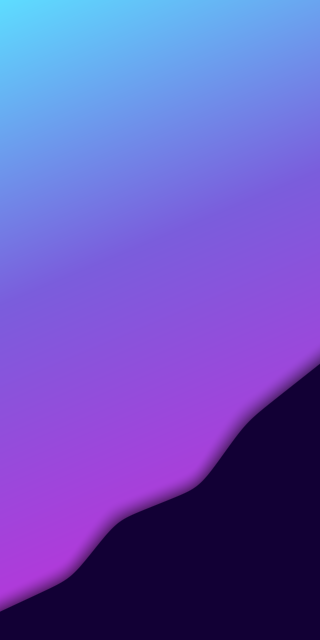
A Shadertoy shader for this background:

```glsl
// Cyan to violet diagonal gradient above a dark, wavy slope with a soft shadow.

const vec2 CANVAS = vec2(1.0, 2.0);        // canvas size, in canvas widths

// Sky gradient
const vec3 SKY_CYAN = vec3(0.365, 0.865, 1.0);
const vec3 SKY_INDIGO = vec3(0.480, 0.365, 0.863);
const vec3 SKY_MAGENTA = vec3(0.690, 0.227, 0.855);
const float SKY_TILT = 0.42;               // fall of the colour bands per unit x
const float INDIGO_DEPTH = 0.955;
const float MAGENTA_DEPTH = 1.875;

// Slope outline: straight runs joined by rounded bends
const vec3 HILL_COLOR = vec3(0.070, 0.0, 0.208);
const float HILL_START = 0.0885;           // height at the left side
const float HILL_GRADE = 0.465;            // grade of the first run
const vec4 BEND_X = vec4(0.224, 0.3646, 0.625, 0.768);
const vec4 BEND_GRADE = vec4(0.815, -0.88, 1.02, -0.63);
const float BEND_RADIUS = 0.018;

// Shadow cast on the sky
const float SHADOW_STRENGTH = 0.95;
const float SHADOW_SPREAD = 0.057;

vec3 skyColor(vec2 p) {
    float depth = CANVAS.y - p.y + SKY_TILT * p.x;
    vec3 upper = mix(SKY_CYAN, SKY_INDIGO, clamp(depth / INDIGO_DEPTH, 0.0, 1.0));
    float lower = (depth - INDIGO_DEPTH) / (MAGENTA_DEPTH - INDIGO_DEPTH);
    return mix(upper, SKY_MAGENTA, clamp(lower, 0.0, 1.0));
}

// Approximate signed distance to the outline, positive in the sky
float hillDistance(vec2 p) {
    vec4 z = (p.x - BEND_X) / BEND_RADIUS;
    vec4 softRamp = BEND_RADIUS * (max(z, 0.0) + log(1.0 + exp(-abs(z))));
    vec4 softStep = 1.0 / (1.0 + exp(-z));
    float height = HILL_START + HILL_GRADE * p.x + dot(BEND_GRADE, softRamp);
    float grade = HILL_GRADE + dot(BEND_GRADE, softStep);
    return (p.y - height) / sqrt(1.0 + grade * grade);
}

void mainImage(out vec4 fragColor, in vec2 fragCoord) {
    vec2 p = fragCoord / iResolution.xy * CANVAS;
    float pixel = CANVAS.y / iResolution.y;
    float dist = hillDistance(p);

    // Sky, darkened near the slope
    float shadow = 1.0 - smoothstep(-SHADOW_SPREAD, SHADOW_SPREAD, dist);
    vec3 color = skyColor(p) * (1.0 - SHADOW_STRENGTH * shadow);

    // Slope with a smoothed edge
    float sky = smoothstep(-0.75 * pixel, 0.75 * pixel, dist);
    color = mix(HILL_COLOR, color, sky);

    fragColor = vec4(color, 1.0);
}
```
